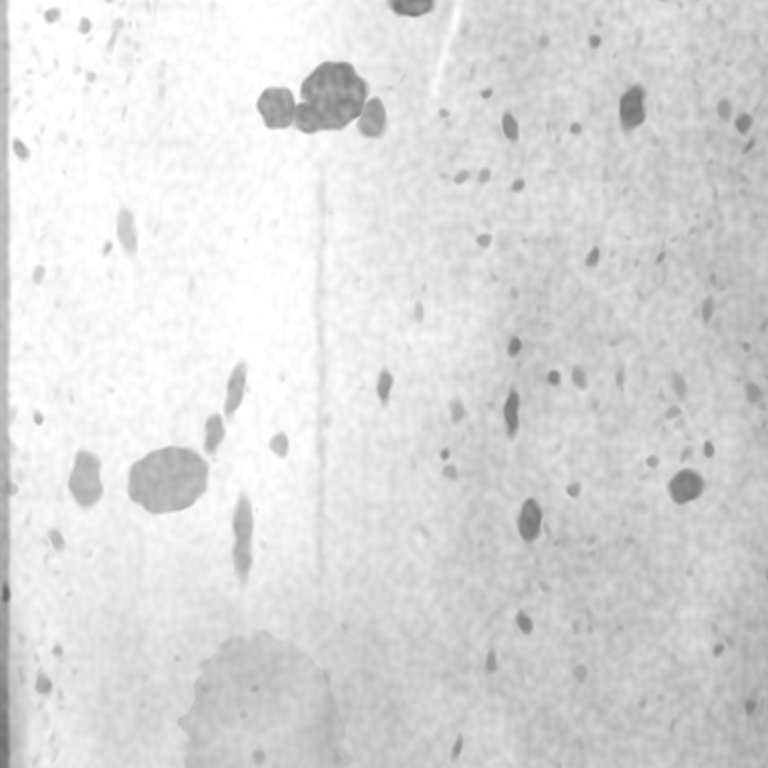
A three.js fragment shader for this texture:

```glsl
varying vec2 vUv;

#define PAPER 0.985
#define RIGHT_SHADE 0.165
#define LOW_SHADE 0.11
#define MOTTLE 0.10
#define CLOUD 0.09
#define SOFT 0.0045
#define WOBBLE 0.007
#define SPOT_CELLS 23.0
#define SPECK_CELLS 46.0
#define SPOT_INK 0.30
#define SPECK_INK 0.13

vec3 hash3(vec2 p) {
  vec3 q = fract(p.xyx * vec3(0.1031, 0.1030, 0.0973));
  q += dot(q, q.yxz + 33.33);
  return fract((q.xxy + q.yzz) * q.zyx);
}

float cornerSlope(vec2 cell, vec2 offset) {
  float a = 6.2832 * hash3(cell + 17.0).x;
  return dot(vec2(cos(a), sin(a)), offset);
}

float gradientNoise(vec2 p) {
  vec2 i = floor(p), f = fract(p);
  vec2 u = f * f * f * (f * (f * 6.0 - 15.0) + 10.0);
  vec2 e = vec2(1.0, 0.0);
  float low = mix(cornerSlope(i, f), cornerSlope(i + e, f - e), u.x);
  float high = mix(cornerSlope(i + e.yx, f - e.yx), cornerSlope(i + 1.0, f - 1.0), u.x);
  return mix(low, high, u.y);
}

// Soft coverage of a tilted ellipse
float grain(vec2 p, vec2 centre, vec2 radii, float tilt) {
  float c = cos(tilt), s = sin(tilt);
  vec2 q = mat2(c, -s, s, c) * (p - centre);
  float d = (length(q / radii) - 1.0) * min(radii.x, radii.y);
  return 1.0 - smoothstep(-SOFT, SOFT, d);
}

// Spots gather on the right, along the left margin and in the top left corner
float crowding(vec2 p) {
  float right = smoothstep(0.45, 0.68, p.x) * mix(0.25, 1.0, smoothstep(0.1, 0.75, p.y));
  float margin = exp(-pow((p.x - 0.055) / 0.03, 2.0));
  float corner = smoothstep(0.82, 0.9, p.y) * (1.0 - smoothstep(0.18, 0.28, p.x));
  return 0.03 + 0.22 * right + 0.45 * max(margin, corner);
}

float scatter(vec2 p, float cells, float seed) {
  vec2 home = floor(p * cells);
  float ink = 0.0;
  for (int y = -1; y <= 1; y++) {
    for (int x = -1; x <= 1; x++) {
      vec2 cell = home + vec2(float(x), float(y));
      vec3 place = hash3(cell + seed), form = hash3(cell + seed + 71.0);
      vec2 centre = (cell + 0.15 + 0.7 * place.yz) / cells;
      vec2 radii = vec2(0.12 + 0.11 * form.x, 0.17 + 0.26 * form.y * form.y) / cells;
      float shown = step(place.x, crowding((cell + 0.5) / cells));
      float tone = mix(0.45, 1.0, form.z);
      ink = max(ink, shown * tone * grain(p, centre, radii, form.x - 0.5));
    }
  }
  return ink;
}

// Large clump near the top and a smaller one cut by the upper edge
float clumps(vec2 p) {
  float k = grain(p, vec2(0.436, 0.876), vec2(0.042, 0.042), 0.0);
  k = max(k, 0.95 * grain(p, vec2(0.362, 0.859), vec2(0.026, 0.027), 0.0));
  k = max(k, grain(p, vec2(0.408, 0.848), vec2(0.032, 0.022), 0.0));
  k = max(k, 0.75 * grain(p, vec2(0.485, 0.846), vec2(0.018, 0.025), 0.0));
  return max(k, grain(p, vec2(0.535, 0.997), vec2(0.03, 0.018), 0.0));
}

// Pale bodies and upright rods on the left, darker rods on the right
float bodies(vec2 p) {
  float k = 0.82 * grain(p, vec2(0.219, 0.375), vec2(0.054, 0.042), 0.3);
  k = max(k, 0.75 * grain(p, vec2(0.112, 0.375), vec2(0.021, 0.037), 0.0));
  k = max(k, 0.8 * grain(p, vec2(0.316, 0.300), vec2(0.012, 0.054), 0.0));
  k = max(k, 0.9 * grain(p, vec2(0.307, 0.492), vec2(0.011, 0.034), -0.2));
  k = max(k, 0.9 * grain(p, vec2(0.279, 0.435), vec2(0.012, 0.027), -0.15));
  k = max(k, 0.6 * grain(p, vec2(0.165, 0.700), vec2(0.010, 0.030), 0.15));
  k = max(k, grain(p, vec2(0.501, 0.496), vec2(0.009, 0.021), 0.0));
  k = max(k, grain(p, vec2(0.667, 0.463), vec2(0.010, 0.030), 0.0));
  k = max(k, grain(p, vec2(0.690, 0.323), vec2(0.015, 0.026), -0.1));
  k = max(k, grain(p, vec2(0.893, 0.366), vec2(0.023, 0.020), 0.3));
  return max(k, grain(p, vec2(0.823, 0.860), vec2(0.016, 0.030), -0.2));
}

void main() {
  vec2 p = vUv;
  float fine = gradientNoise(p * vec2(85.0, 72.0)) + 0.7 * gradientNoise(p * 46.0 + 9.0);
  float cloud = gradientNoise(p * vec2(7.0, 4.5) + 3.0) + 0.6 * gradientNoise(p * vec2(17.0, 13.0));
  vec2 warped = p + WOBBLE * vec2(gradientNoise(p * 42.0), gradientNoise(p * 42.0 + 50.0));

  // Paper darkening to the right and below
  float right = smoothstep(0.35, 0.72, p.x);
  float low = 1.0 - smoothstep(0.05, 0.58, p.y);
  float shade = PAPER - RIGHT_SHADE * right - LOW_SHADE * low * (1.0 - 0.6 * right);
  shade -= 0.06 * smoothstep(0.88, 1.0, p.x);
  shade += CLOUD * cloud * mix(0.4, 1.0, max(right, low)) + MOTTLE * fine * mix(0.5, 0.75, right);

  // Broad stain at the bottom with a diffuse right side
  float stain = grain(p + 3.0 * (warped - p), vec2(0.345, 0.03), vec2(0.105, 0.145), 0.1);
  float halo = exp(-dot((p - vec2(0.42, 0.1)) * 8.0, (p - vec2(0.42, 0.1)) * 8.0));
  shade -= 0.10 * stain * (1.0 - 0.5 * halo) + 0.07 * halo;

  // Left margin line, faint upright streak and pale scratch
  float margin = 1.0 - smoothstep(0.007, 0.017, p.x + 0.004 * cloud);
  float corner = (1.0 - smoothstep(0.015, 0.05, p.x)) * (1.0 - smoothstep(0.05, 0.25, p.y));
  float streak = exp(-pow((warped.x - 0.418) / 0.007, 2.0));
  streak *= smoothstep(0.15, 0.3, p.y) * (1.0 - smoothstep(0.75, 0.82, p.y));
  float scratch = exp(-pow((p.x - 0.6 + 0.3 * (p.y - 1.0) + 0.6 * (1.0 - p.y)) / 0.007, 2.0));
  shade -= 0.24 * margin + 0.15 * corner + 0.10 * streak * (0.7 + cloud);
  shade += 0.08 * scratch * smoothstep(0.83, 0.9, p.y);

  // Dark grains
  float ink = SPOT_INK * scatter(warped, SPOT_CELLS, 5.0);
  ink = max(ink, SPECK_INK * scatter(warped, SPECK_CELLS, 131.0));
  ink = max(ink, 0.40 * clumps(warped));
  ink = max(ink, 0.32 * bodies(warped));
  shade -= ink * (0.92 + 0.45 * fine);

  gl_FragColor = vec4(vec3(clamp(shade, 0.0, 1.0)), 1.0);
}
```
